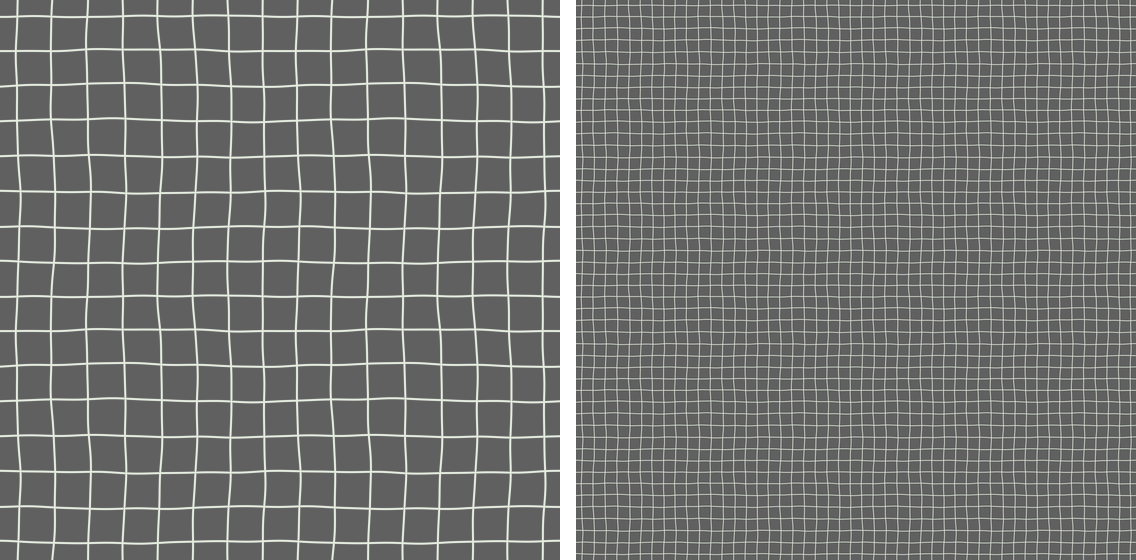
Left, the tile; right, the same tile 3 across and 3 down.
Give the GLSL for this pattern, as a WebGL 1 fragment shader.

```glsl
precision highp float;
// Hand-drawn grid: 16 by 16 pale wavy lines on dark grey, in a tile of 8 by 8 repeated twice each way.
uniform vec2 u_resolution;

const float TAU = 6.2831853;

float hash(float n) {
  return fract(sin(n * 127.1) * 43758.5453);
}

// Wave over eight neighbouring lines, peaking at the given line.
float acrossLines(float line, float peak) {
  return cos(TAU * (line - peak) / 8.0);
}

// Small hand tremor, different for each line; t runs 0..1 along the tile.
float tremor(float line, float t, float seed) {
  float a = hash(line + seed);
  float b = hash(line + seed + 31.7);
  return 0.6 * sin(TAU * (3.0 * t + a)) + 0.3 * sin(TAU * (5.0 * t + b));
}

// Sideways shift of a vertical line, in 48ths of a cell.
float bendVertical(float line, float t) {
  float bow = 3.2 + 3.4 * acrossLines(line, 4.7);
  float sway = -1.0 - 2.2 * acrossLines(line, 1.0);
  float ripple = 0.9 * (0.5 - 0.5 * cos(2.0 * TAU * t));
  return bow * (0.5 - 0.5 * cos(TAU * t)) + sway * sin(TAU * t)
       + ripple + tremor(line, t, 3.0);
}

// Downward shift of a horizontal line, in 48ths of a cell.
float bendHorizontal(float line, float t) {
  float bow = -0.2 - 3.7 * acrossLines(line, 2.0);
  float sway = -0.3 - 1.3 * acrossLines(line, 3.2);
  return -1.6 + bow * (0.5 - 0.5 * cos(TAU * t)) + sway * sin(TAU * t)
       + tremor(line, t, 11.0);
}

void main() {
  vec2 uv = gl_FragCoord.xy / u_resolution;
  vec2 p = 2.0 * vec2(uv.x, 1.0 - uv.y);
  vec2 tile = fract(p);
  vec2 line = floor(tile * 8.0);

  // Distance to the bent line in each cell, in canvas units
  vec2 bend = vec2(bendVertical(line.x, tile.y), bendHorizontal(line.y, tile.x));
  vec2 dist = abs(fract(tile * 8.0) - 0.5 - bend / 48.0) / 16.0;

  // Thin strokes with soft edges
  float soft = max(0.001, 0.75 / min(u_resolution.x, u_resolution.y));
  vec2 ink = 1.0 - smoothstep(0.00178 - soft, 0.00178 + soft, dist);

  vec3 color = mix(vec3(0.378), vec3(0.91, 0.945, 0.89), max(ink.x, ink.y));
  gl_FragColor = vec4(color, 1.0);
}
```
